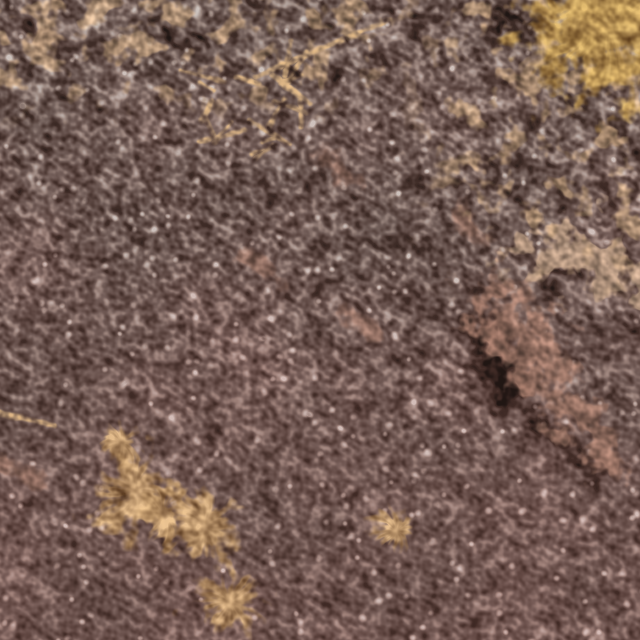
Reproduce this texture procedurally as a Shadertoy shader.

```glsl
// Dark volcanic gravel slope with straw tufts, dry litter and weathered rock slabs.

const vec3 DARK_SOIL = vec3(0.25, 0.17, 0.15);
const vec3 SHADE_SOIL = vec3(0.36, 0.27, 0.25);
const vec3 MID_SOIL = vec3(0.46, 0.37, 0.35);
const vec3 LIGHT_GRAIN = vec3(0.61, 0.51, 0.48);
const vec3 GLINT = vec3(0.82, 0.75, 0.73);
const vec3 STRAW_DARK = vec3(0.53, 0.39, 0.25);
const vec3 STRAW = vec3(0.88, 0.72, 0.52);
const vec3 LITTER = vec3(0.68, 0.56, 0.44);
const vec3 RED_ROCK = vec3(0.60, 0.45, 0.39);
const vec3 PALE_ROCK = vec3(0.74, 0.62, 0.52);
const float GRAIN_FREQ = 64.0;
const float GRAIN_LENGTH = 1.5;
const vec2 DOWNHILL = vec2(0.81, -0.58);
const float GLINT_FREQ = 56.0;
const float GLINT_SHARE = 0.12;
const float BASE_TONE = 0.56;

// Tufts: centre and radius
const vec3 TUFTS[7] = vec3[7](
    vec3(0.95, 0.97, 0.135), vec3(0.205, 0.225, 0.062), vec3(0.315, 0.18, 0.06),
    vec3(0.36, 0.06, 0.055), vec3(0.615, 0.17, 0.036), vec3(0.19, 0.305, 0.034),
    vec3(0.255, 0.195, 0.045));

// Flat chips of red rock: centres
const vec2 CHIPS[5] = vec2[5](vec2(0.41, 0.58), vec2(0.56, 0.5),
    vec2(0.74, 0.645), vec2(0.53, 0.735), vec2(0.03, 0.26));

float hash(vec2 p) {
    vec3 q = fract(p.xyx * vec3(0.1031, 0.103, 0.0973));
    q += dot(q, q.yzx + 33.33);
    return fract((q.x + q.y) * q.z);
}

float corner(vec2 cell, vec2 offset) {
    float a = 6.2832 * hash(cell + 17.0);
    return dot(vec2(cos(a), sin(a)), offset);
}

// Gradient noise, about -0.7 to 0.7
float noise(vec2 p) {
    vec2 i = floor(p), f = fract(p), e = vec2(0, 1);
    vec2 u = f * f * f * (f * (f * 6.0 - 15.0) + 10.0);
    return mix(mix(corner(i, f), corner(i + e.yx, f - e.yx), u.x),
               mix(corner(i + e, f - e), corner(i + 1.0, f - 1.0), u.x), u.y);
}

float fbm(vec2 p) {
    return noise(p) + 0.5 * noise(p * 2.03 + 9.7) + 0.3 * noise(p * 4.1 + 31.0);
}

float segment(vec2 p, vec2 a, vec2 b) {
    vec2 pa = p - a, ba = b - a;
    return length(pa - ba * clamp(dot(pa, ba) / dot(ba, ba), 0.0, 1.0));
}

vec3 soilRamp(float t) {
    vec3 c = mix(DARK_SOIL * 0.5, DARK_SOIL, smoothstep(-0.6, 0.0, t));
    c = mix(c, SHADE_SOIL, clamp(t * 3.0, 0.0, 1.0));
    c = mix(c, MID_SOIL, clamp(t * 3.0 - 1.0, 0.0, 1.0));
    c = mix(c, LIGHT_GRAIN, clamp(t * 3.0 - 2.0, 0.0, 1.0));
    return mix(c, GLINT, clamp(t * 1.6 - 1.6, 0.0, 1.0));
}

// Sparse bright pebbles on a jittered grid
float glints(vec2 p) {
    vec2 q = p * GLINT_FREQ;
    float sum = 0.0;
    for (int k = 0; k < 9; k++) {
        vec2 c = floor(q) + vec2(k % 3, k / 3) - 1.0;
        vec2 centre = c + vec2(hash(c + 3.0), hash(c + 71.0));
        float size = mix(0.3, 0.55, hash(c + 211.0));
        sum += step(hash(c + 140.0), GLINT_SHARE) * smoothstep(size, 0.05, length(q - centre));
    }
    return min(sum, 1.0);
}

void mainImage(out vec4 fragColor, in vec2 fragCoord) {
    vec2 p = fragCoord / iResolution.y;
    vec2 warp = vec2(noise(p * 20.0), noise(p * 20.0 + 50.0));
    vec2 along = vec2(dot(p, DOWNHILL), GRAIN_LENGTH * dot(p, vec2(-DOWNHILL.y, DOWNHILL.x))) + 0.006 * warp;
    float ragged = fbm(p * 24.0);
    float broad = fbm(p * 4.0 + 5.0);
    float clumps = fbm(along * 17.0 + 60.0);

    // Gravel, more blotched where stony
    float stony = smoothstep(0.45, 0.85, p.x) * smoothstep(0.2, 0.6, p.y);
    stony = max(stony, smoothstep(0.78, 0.92, p.y));
    float grain = 0.8 * noise(along * GRAIN_FREQ) + 0.6 * noise(along * GRAIN_FREQ * 0.47 + 20.0)
                + 0.48 * noise(p * GRAIN_FREQ * 1.8 + 40.0);
    float tone = BASE_TONE + grain * mix(0.8, 1.05, smoothstep(0.1, 0.8, p.y))
               + 0.17 * broad + mix(0.25, 0.62, stony) * clumps + 0.75 * glints(p);

    // Shadows below the slab and beside the large tuft
    float rim = 0.022 * ragged;
    float shadow = 1.2 * smoothstep(0.055, 0.005, segment(p, vec2(0.755, 0.49), vec2(0.785, 0.4)) + rim);
    shadow += 0.7 * smoothstep(0.04, 0.0, segment(p, vec2(0.8, 0.37), vec2(0.93, 0.26)) + rim);
    shadow += 0.8 * smoothstep(0.07, 0.0, length(p - vec2(0.78, 0.97)) + rim);
    vec3 color = soilRamp(tone - 0.7 * shadow);
    float warmth = clamp(broad + 1.0 - 2.0 * p.y, -1.0, 1.0);
    color *= 1.0 + vec3(0.025, -0.015, -0.015) * warmth;

    // Rock slabs and chips
    float slab = segment(p, vec2(0.8, 0.51), vec2(0.95, 0.29)) - 0.045 + 0.16 * (p.x - 0.8);
    float red = smoothstep(0.015, -0.015, slab + 0.07 * ragged + 0.02 * clumps);
    for (int i = 0; i < 5; i++) {
        float d = segment(p, CHIPS[i] - 0.028 * DOWNHILL, CHIPS[i] + 0.028 * DOWNHILL);
        red = max(red, 0.8 * smoothstep(0.02, 0.004, d + rim));
    }
    color = mix(color, RED_ROCK * (1.0 + 0.5 * grain + 0.25 * clumps), red * 0.85);
    float ledge = segment(p, vec2(0.86, 0.61), vec2(1.0, 0.56)) - 0.03;
    float pale = smoothstep(0.015, -0.015, ledge + 0.09 * ragged);
    color = mix(color, PALE_ROCK * (1.0 + 0.5 * grain), pale * 0.82);

    // Dry litter along the top and right
    float zone = max(smoothstep(0.76, 0.98, p.y) * smoothstep(0.75, 0.45, p.x),
                     0.75 * smoothstep(0.55, 0.85, p.x) * smoothstep(0.45, 0.75, p.y));
    float litter = smoothstep(0.22, 0.56, fbm(p * 21.0 + 80.0) + 0.26 * zone) * smoothstep(0.0, 0.5, zone);
    color = mix(color, LITTER * (1.03 + 0.6 * grain), litter * 0.75);

    // Loose stalks, broken up by the grain
    float stalk = segment(p, vec2(0.4, 0.88), vec2(0.61, 0.97));
    stalk = min(stalk, segment(p, vec2(0.0, 0.355), vec2(0.085, 0.335)));
    for (int i = 0; i < 18; i++) {
        vec2 id = vec2(i, 7);
        vec2 root = vec2(0.27, 0.745) + vec2(0.22, 0.15) * vec2(hash(id), hash(id + 20.0));
        float a = 6.2832 * hash(id + 40.0);
        vec2 reach = mix(0.02, 0.08, hash(id + 60.0)) * vec2(cos(a), sin(a));
        stalk = min(stalk, segment(p, root, root + reach));
    }
    stalk = smoothstep(0.0065, 0.001, stalk + 0.004 * ragged) * clamp(0.55 + grain, 0.0, 0.9);
    color = mix(color, STRAW * (0.9 + 0.3 * grain), stalk);

    // Straw tufts: tangled clumps with faint outward blades
    float tangle = 0.6 + 0.85 * grain + 0.75 * fbm(p * 30.0 + 15.0);
    for (int i = 0; i < 7; i++) {
        float size = TUFTS[i].z;
        vec2 d = p - TUFTS[i].xy + 0.25 * size * warp;
        float r = length(d) / size;
        float blades = noise(normalize(d + 1e-5) * (2.0 + 37.0 * size) + r * 1.5 + float(i) * 13.0);
        blades *= smoothstep(0.1, 0.7, r);
        float cover = smoothstep(1.05, 0.5, r + 0.5 * blades + 0.75 * ragged);
        vec3 straw = mix(STRAW_DARK, STRAW, clamp(tangle + 0.6 * blades, -0.4, 1.2));
        straw.b *= 1.0 - 0.22 * step(0.1, size);
        color = mix(color, straw, cover * 0.88);
    }

    fragColor = vec4(clamp(color, 0.0, 1.0), 1.0);
}
```
